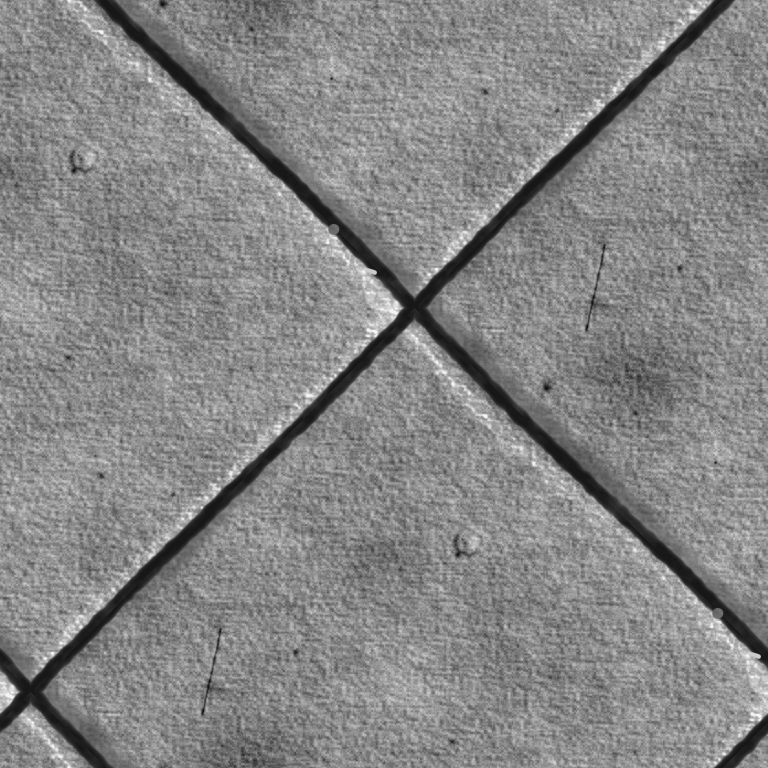
Reproduce this texture procedurally as a three.js fragment shader.

```glsl
// Rough concrete slabs laid diagonally, parted by dark, grit-filled grooves.
varying vec2 vUv;

const float TAU = 6.28318;

float hash(vec2 p) {
  vec3 q = fract(p.xyx * vec3(0.1031, 0.1030, 0.0973));
  q += dot(q, q.yzx + 33.33);
  return fract((q.x + q.y) * q.z);
}

float noise(vec2 p) {
  vec2 i = floor(p), f = fract(p);
  f = f * f * (3.0 - 2.0 * f);
  return mix(mix(hash(i), hash(i + vec2(1.0, 0.0)), f.x),
             mix(hash(i + vec2(0.0, 1.0)), hash(i + 1.0), f.x), f.y);
}

float fbm(vec2 p) {
  float sum = 0.0, amp = 0.5;
  for (int i = 0; i < 4; i++) {
    sum += amp * noise(p);
    p = p * 2.1 + 17.3;
    amp *= 0.5;
  }
  return sum;
}

float gauss(float x) { return exp(-x * x); }

float spot(vec2 p, vec2 centre, vec2 radius) {
  return gauss(length((p - centre) / radius));
}

float segment(vec2 p, vec2 a, vec2 b) {
  vec2 d = b - a;
  return length(p - a - d * clamp(dot(p - a, d) / dot(d, d), 0.0, 1.0));
}

// Fine grain with horizontal brush marks
float height(vec2 p) {
  return noise(p * vec2(190.0, 215.0) + 300.0)
       + 0.6 * noise(p * vec2(85.0, 100.0) + 500.0)
       + 0.5 * noise(p * vec2(50.0, 290.0) + 700.0);
}

void main() {
  // Diagonal lattice: every slab shares the same centred coordinates
  vec2 grid = vec2(vUv.x + vUv.y - 1.139, vUv.x - vUv.y + 0.059);
  vec2 cell = fract(grid);
  vec2 side = fract(grid + 0.5) - 0.5;
  vec2 p = 0.5 * vec2(cell.x + cell.y - 1.0, cell.x - cell.y);

  // Signed distances to the two slightly wavering grooves
  vec2 wave = vec2(0.005, 0.003) * sin(TAU * side.yx);
  vec2 dist = 0.7071 * (side + wave);
  float rag = noise(p * 85.0 + 90.0) - 0.5;
  float cloud = fbm(p * 9.0 + 40.0) - 0.47;
  float patchy = fbm(p * 38.0 + 80.0) - 0.47;

  // Smooth shaded margins on one side, worn lit shoulders on the other
  vec2 away = dist + 0.009 * patchy;
  float marginU = step(0.0, dist.x) * (1.0 - smoothstep(0.018, 0.042, away.x));
  float marginV = step(0.0, dist.y) * (1.0 - smoothstep(0.014, 0.034, away.y))
                * (0.25 + 0.75 * gauss((cell.x - 0.41) / 0.2));
  float margin = max(marginU, marginV);
  float shoulderU = gauss((away.x + 0.025 + 0.006 * sin(TAU * cell.y)) / 0.010);
  float shoulderV = gauss((away.y + 0.016) / 0.009);
  float shoulder = max(shoulderU * (0.65 + 0.35 * sin(TAU * cell.y + 1.0)),
                       0.7 * shoulderV);

  // Slab surface, lit from the right
  vec2 slope = vec2(0.0018, 0.0009);
  float relief = height(p - slope) - height(p + slope);
  float streak = noise(p * vec2(28.0, 270.0) + 200.0) - 0.5;
  float rough = 1.0 - 0.65 * margin;
  float shade = 0.555 + 0.17 * cloud + 0.17 * patchy;
  shade += rough * (0.19 * relief + 0.09 * streak
                  + 0.12 * (hash(floor(p * 420.0) + 900.0) - 0.5));
  shade += shoulder * (0.19 + 0.3 * max(relief, 0.0)) - 0.13 * margin;

  // Blotchy stains
  float stain = spot(p, vec2(-0.21, -0.09), vec2(0.09, 0.06))
              + spot(p, vec2(-0.045, 0.172), vec2(0.04, 0.03))
              + 0.7 * spot(p, vec2(-0.033, 0.104), vec2(0.018, 0.016))
              + 0.6 * spot(p, vec2(-0.132, 0.189), vec2(0.010, 0.009));
  shade -= stain * (0.08 + 0.45 * max(patchy + 0.05, 0.0));

  // Round spall with a shaded rim and a pale floor
  vec2 q = p - vec2(0.071, 0.195);
  float r = length(q * vec2(0.95, 1.1)) + 0.004 * rag;
  float facing = dot(q, vec2(-0.8, -0.6)) / max(r, 0.001);
  shade += 0.13 * (1.0 - smoothstep(0.008, 0.016, r)) * (0.4 - facing);
  shade -= 0.28 * gauss((r - 0.017) / 0.003) * smoothstep(-0.3, 0.7, facing);
  shade += 0.12 * gauss((r - 0.020) / 0.003) * smoothstep(0.1, 0.9, -facing);

  // Scratch and scattered pits
  float scratch = segment(p + 0.002 * rag, vec2(-0.252, 0.082), vec2(-0.276, -0.029));
  shade -= 0.32 * gauss(scratch / 0.0016);
  shade -= 0.13 * spot(p, vec2(-0.262, 0.006), vec2(0.018, 0.009));
  shade -= 0.45 * spot(p, vec2(-0.328, -0.103), vec2(0.006, 0.007));
  for (int i = 0; i < 12; i++) {
    float k = float(i);
    vec2 at = vec2(hash(vec2(k, 3.0)), hash(vec2(k, 8.0))) * 0.6 - 0.3;
    shade -= 0.35 * spot(p + 0.003 * rag, at, vec2(0.0015 + 0.003 * hash(vec2(k, 5.0))));
  }

  // Grooves and the grit lodged in them
  float gap = min(abs(dist.x), abs(dist.y)) + 0.003 * rag;
  float groove = 1.0 - smoothstep(0.0075, 0.0115, gap);
  float grit = 0.09 + 0.22 * max(patchy + 0.08, 0.0) + 0.10 * smoothstep(0.004, 0.010, gap);
  shade = mix(clamp(shade, 0.06, 0.96), grit, groove);
  float pebble = length(vec2(side.x + 0.003, cell.y - 0.792)) + 0.003 * rag;
  shade = mix(shade, 0.43 + 0.2 * patchy, 1.0 - smoothstep(0.009, 0.012, pebble));
  float chip = segment(side, vec2(-0.012, -0.112), vec2(-0.006, -0.098)) + 0.003 * rag;
  shade = mix(shade, 0.8, 1.0 - smoothstep(0.002, 0.005, chip));

  gl_FragColor = vec4(vec3(clamp(shade, 0.0, 1.0)), 1.0);
}
```
